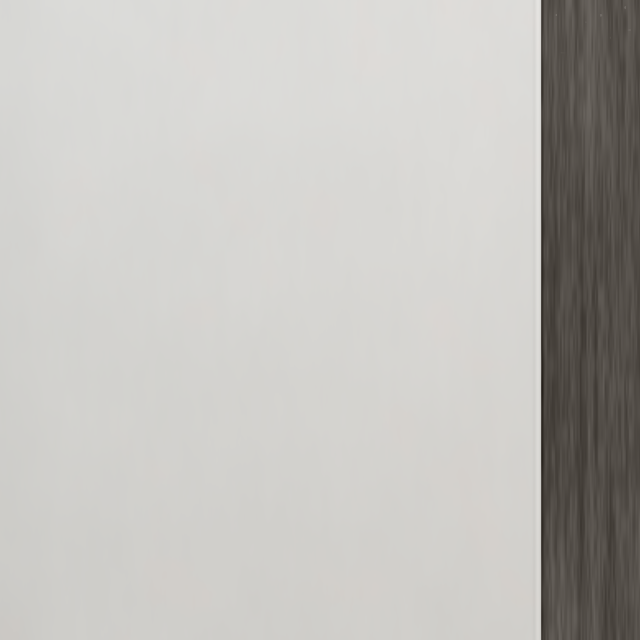
Give the GLSL for this texture, as a three.js fragment shader.

```glsl
// A pale, softly mottled plaster panel beside a dark vertical strip of wood.
// The panel is a gradient with faint layered noise; the wood is value noise
// stretched along y, and a lit rim with a dark seam joins the two.

varying vec2 vUv;

const float SEAM_X = 0.8455;
const float EDGE_SOFTNESS = 0.0013;

float hash(vec2 cell) {
  vec3 p = fract(vec3(cell.xyx) * 0.1031);
  p += dot(p, p.yzx + 33.33);
  return fract((p.x + p.y) * p.z);
}

float noise(vec2 p) {
  vec2 cell = floor(p);
  vec2 f = fract(p);
  f = f * f * (3.0 - 2.0 * f);
  float low = mix(hash(cell), hash(cell + vec2(1.0, 0.0)), f.x);
  float high = mix(hash(cell + vec2(0.0, 1.0)), hash(cell + 1.0), f.x);
  return mix(low, high, f.y);
}

// Layered noise centred on zero
float fbm(vec2 p) {
  float sum = 0.0;
  float weight = 0.5;
  for (int i = 0; i < 4; i++) {
    sum += weight * (noise(p) - 0.5);
    p = p * 2.03 + 17.3;
    weight *= 0.5;
  }
  return sum;
}

// Gaussian band around a centre line
float band(float x, float centre, float width) {
  float d = (x - centre) / width;
  return exp(-d * d);
}

vec3 plaster(vec2 uv) {
  // Light falls from the top, with a warmer tint to the right
  vec3 lower = vec3(0.806, 0.802, 0.787);
  vec3 upper = vec3(0.856, 0.856, 0.846);
  vec3 color = mix(lower, upper, smoothstep(-0.1, 1.1, uv.y));
  color += vec3(0.010, 0.007, 0.006) * smoothstep(0.1, 0.8, uv.x);
  color -= 0.014 * (1.0 - smoothstep(0.0, 0.12, uv.x));

  // Soft blotches, faint brush marks and tiny pinkish patches
  float mottling = fbm(uv * 7.0);
  float brushed = fbm(uv * vec2(55.0, 14.0) + 31.0);
  float blush = smoothstep(0.05, 0.3, fbm(uv * vec2(16.0, 12.0) + 71.0));
  color += 0.016 * mottling + 0.009 * brushed;
  color += vec3(0.007, -0.002, -0.003) * blush;

  // Pale rim with a faint shadow beside it
  color -= 0.020 * band(uv.x, 0.8345, 0.0025);
  color += 0.030 * band(uv.x, 0.8405, 0.0028);
  return color;
}

vec3 wood(vec2 uv) {
  // Slight drift keeps the grain from being perfectly straight
  float x = uv.x + 0.003 * fbm(vec2(uv.x * 12.0, uv.y * 2.5));
  float broad = noise(vec2(x * 75.0, uv.y * 2.0)) - 0.5;
  float grain = noise(vec2(x * 190.0, uv.y * 6.0) + 13.0) - 0.5;
  float fibre = noise(vec2(x * 390.0, uv.y * 28.0) + 47.0) - 0.5;
  float cloud = fbm(uv * vec2(14.0, 5.0) + 5.0);

  float shade = 0.055 * broad + 0.065 * grain + 0.075 * fibre + 0.04 * cloud;
  shade += 0.018 * band(uv.x, 0.928, 0.018);
  shade += 0.025 * smoothstep(0.65, 1.0, uv.y);
  shade -= 0.020 * band(uv.y, 0.38, 0.22);
  vec3 color = vec3(0.322, 0.302, 0.280) + shade;

  // Sparse pale flecks near the top
  float fleck = smoothstep(0.90, 0.98, noise(uv * vec2(130.0, 85.0) + 9.0));
  color += 0.09 * fleck * smoothstep(0.88, 1.0, uv.y);

  // Dark seam at the joint
  return color - 0.12 * band(uv.x, SEAM_X + 0.001, 0.003);
}

void main() {
  float woodMask = smoothstep(SEAM_X - EDGE_SOFTNESS, SEAM_X + EDGE_SOFTNESS, vUv.x);
  gl_FragColor = vec4(mix(plaster(vUv), wood(vUv), woodMask), 1.0);
}
```
